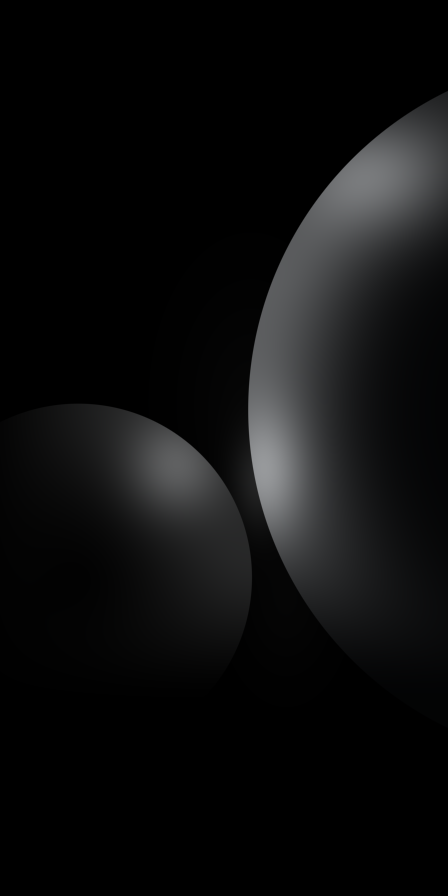
Write a WebGL 1 fragment shader that draws this background.

```glsl
precision highp float;
// Two dark spheres on black, softly lit along their facing rims.
// Each sphere is a disc whose light fades inward from the edge, with
// Gaussian highlights on top and a faint halo in the gap between them.

uniform vec2 u_resolution;

#define BIG_CENTER vec2(1.344, 1.086)
#define BIG_RADIUS 0.790
#define SMALL_CENTER vec2(0.1745, 0.711)
#define SMALL_RADIUS 0.388
#define BIG_RIM 0.35
#define SMALL_RIM 0.155
#define BIG_RIM_WIDTH 0.195
#define SMALL_RIM_WIDTH 0.235
#define TINT vec3(0.99, 1.0, 1.01)

// Elliptical Gaussian spot of light
float glow(vec2 p, vec2 center, vec2 size) {
  vec2 q = (p - center) / size;
  return exp(-dot(q, q));
}

// Light that fades with depth inside the edge
float rimLight(float depth, float width) {
  float q = max(depth, 0.0) / width;
  return exp(-q * q);
}

// Antialiased disc coverage from depth inside the edge
float coverage(float depth, float pixel) {
  return smoothstep(-pixel, pixel, depth);
}

float bigSphere(vec2 p, float depth) {
  float lowerFade = smoothstep(0.44, 1.0, p.y);
  float upperFade = 1.0 - 0.75 * smoothstep(1.35, 1.85, p.y);
  float light = BIG_RIM * rimLight(depth, BIG_RIM_WIDTH) * lowerFade * upperFade;
  light += 0.27 * glow(p, vec2(0.835, 1.61), vec2(0.18, 0.13));
  light += 0.25 * glow(p, vec2(0.595, 0.945), vec2(0.085, 0.15));
  return light + 0.012;
}

float smallSphere(vec2 p, float depth) {
  float lowerFade = smoothstep(0.42, 0.78, p.y);
  float leftFade = smoothstep(-0.10, 0.36, p.x);
  float light = SMALL_RIM * rimLight(depth, SMALL_RIM_WIDTH) * lowerFade * leftFade;
  light += 0.23 * glow(p, vec2(0.39, 0.958), vec2(0.105, 0.11));
  return light;
}

float halo(vec2 p) {
  float light = 0.13 * glow(p, vec2(0.58, 0.93), vec2(0.06, 0.11));
  light += 0.02 * glow(p, vec2(0.56, 1.10), vec2(0.15, 0.25));
  light += 0.018 * glow(p, vec2(0.64, 0.66), vec2(0.10, 0.16));
  return light;
}

void main() {
  // Canvas spans 1 by 2 units
  vec2 p = gl_FragCoord.xy / u_resolution * vec2(1.0, 2.0);
  float pixel = 0.75 / u_resolution.x;

  float bigDepth = BIG_RADIUS - length(p - BIG_CENTER);
  float smallDepth = SMALL_RADIUS - length(p - SMALL_CENTER);

  // Layer the spheres over the halo
  float light = halo(p);
  light = mix(light, smallSphere(p, smallDepth), coverage(smallDepth, pixel));
  float bigCover = coverage(bigDepth, pixel);
  light = mix(light, bigSphere(p, bigDepth), bigCover);

  // Cool ambient tint inside the big sphere
  vec3 color = light * TINT + bigCover * vec3(0.0, 0.002, 0.005);
  gl_FragColor = vec4(color, 1.0);
}
```
